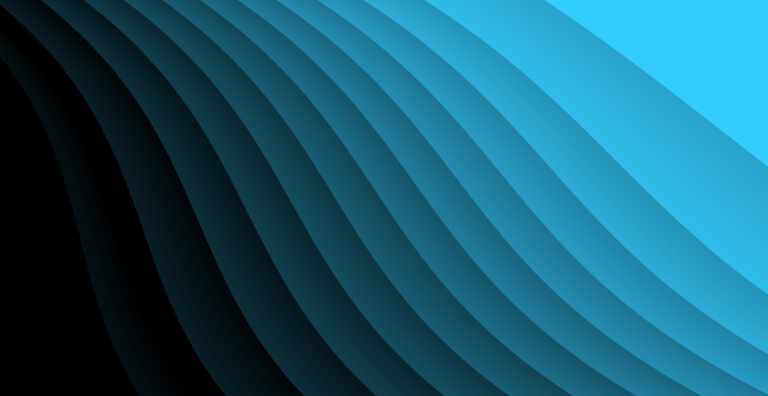
Reproduce this background procedurally as a Shadertoy shader.

```glsl
// Overlapping wavy sheets sweep from black at the left to bright cyan at the right.
// Each sheet edge is a cubic curve through four heights; crossing an edge lifts the
// light by one step, which then fades toward the shadow under the next sheet.

#define SHEETS 13
#define BRIGHT vec3(0.2, 0.8, 1.0)
#define SHADOW_DROP 0.13
#define FLARE_RATE 1.55

// Edge shape at heights 0, 1/3, 2/3 and 1 from the top, in canvas widths
#define CENTER vec4(0.2604, 0.4358, 0.5560, 0.7461)
#define SPACING vec4(0.0488, 0.0547, 0.0638, 0.0824)
#define SPREAD vec4(0.00019, 0.00022, 0.00028, 0.00032)
#define FLARE vec4(0.1146, 0.1302, 0.1771, 0.1823)

// Cubic interpolation weights of the four heights
vec4 heightWeights(float depth) {
    float t = 3.0 * depth;
    float a = 1.0 - t, b = 2.0 - t, c = 3.0 - t;
    return vec4(a * b * c / 6.0, t * b * c / 2.0,
                -t * a * c / 2.0, t * a * b / 6.0);
}

// Horizontal position of a sheet's left edge
float sheetEdge(float index, vec4 weights) {
    float u = index - 6.0;
    vec4 stations = CENTER + SPACING * u + SPREAD * u * u * u
                  + FLARE * exp(FLARE_RATE * (u - 6.0));
    return dot(stations, weights);
}

void mainImage(out vec4 fragColor, in vec2 fragCoord) {
    vec2 uv = fragCoord / iResolution.xy;
    vec4 weights = heightWeights(1.0 - uv.y);
    float light = 0.0;
    float edge = sheetEdge(0.0, weights);

    // Stack the sheets from left to right
    for (int i = 0; i < SHEETS; i++) {
        float index = float(i);
        float nextEdge = sheetEdge(index + 1.0, weights);
        float offset = uv.x - edge;
        float across = clamp(offset / (nextEdge - edge), 0.0, 1.0);

        // The last sheet stays flat since nothing shades it
        float drop = i < SHEETS - 1 ? SHADOW_DROP : 0.0;
        float sheetLight = max((index + 1.0) / float(SHEETS) - drop * across, 0.0);
        float cover = clamp(offset / fwidth(offset) + 0.5, 0.0, 1.0);
        light = mix(light, sheetLight, cover);
        edge = nextEdge;
    }

    fragColor = vec4(BRIGHT * light, 1.0);
}
```
